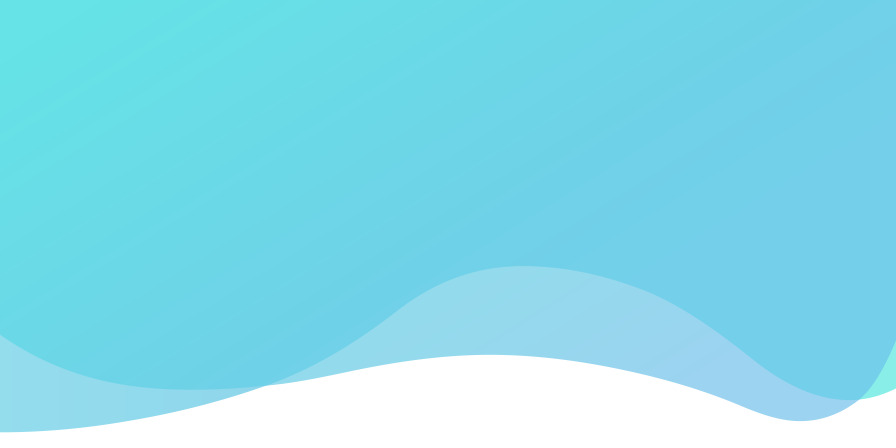
A Shadertoy shader for this background:

```glsl
// Turquoise-to-blue diagonal gradient ending in two overlapping translucent waves on white.

// Wave knots: x (0 to 2), height (0 to 1), slope
const int KNOTS = 10;
const vec3 LOW_WAVE[KNOTS] = vec3[KNOTS](
    vec3(0.0, 0.253, -0.7), vec3(0.430, 0.130, 0.0), vec3(0.612, 0.141, 0.11),
    vec3(0.781, 0.171, 0.21), vec3(1.094, 0.208, 0.0), vec3(1.406, 0.171, -0.22),
    vec3(1.654, 0.094, -0.42), vec3(1.786, 0.060, 0.0), vec3(1.914, 0.105, 0.75),
    vec3(2.0, 0.240, 2.4));
const vec3 HIGH_WAVE[KNOTS] = vec3[KNOTS](
    vec3(0.0, 0.035, 0.0), vec3(0.260, 0.056, 0.16), vec3(0.430, 0.090, 0.25),
    vec3(0.599, 0.141, 0.36), vec3(0.885, 0.305, 0.78), vec3(1.167, 0.406, 0.0),
    vec3(1.432, 0.354, -0.38), vec3(1.680, 0.198, -0.8), vec3(1.896, 0.107, 0.0),
    vec3(2.0, 0.133, 0.5));

const vec2 GRADIENT_DIR = vec2(0.53, 0.85);   // right and down
const vec3 PAPER = vec3(1.0);
const vec3 TURQUOISE = vec3(0.395, 0.890, 0.902);
const vec3 SKY = vec3(0.435, 0.820, 0.908);
const vec3 BLUE = vec3(0.455, 0.812, 0.918);
const vec3 PALE_CYAN = vec3(0.576, 0.859, 0.925);
const vec3 PALE_BLUE = vec3(0.606, 0.828, 0.941);
const vec3 PALE_SKY = vec3(0.580, 0.866, 0.929);
const vec3 DEEP_SKY = vec3(0.560, 0.838, 0.922);
const vec3 MINT = vec3(0.541, 0.933, 0.910);

// Smooth curve through the knots by cubic Hermite pieces
float waveHeight(vec3 knots[KNOTS], float x) {
    vec3 a = knots[0], b = knots[1];
    for (int i = 1; i < KNOTS - 1; i++) {
        if (x >= knots[i].x) {
            a = knots[i];
            b = knots[i + 1];
        }
    }
    float width = b.x - a.x;
    float t = (x - a.x) / width;
    float s = 1.0 - t;
    return a.y * s * s * (1.0 + 2.0 * t) + b.y * t * t * (3.0 - 2.0 * t)
         + width * t * s * (a.z * s - b.z * t);
}

// Antialiased coverage of the area above a wave
float coverAbove(vec3 knots[KNOTS], vec2 p) {
    float d = p.y - waveHeight(knots, p.x);
    float pixel = length(vec2(dFdx(d), dFdy(d)));
    return clamp(d / max(pixel, 1e-5) + 0.5, 0.0, 1.0);
}

void mainImage(out vec4 fragColor, in vec2 fragCoord) {
    vec2 p = fragCoord / iResolution.xy * vec2(2.0, 1.0);
    float along = dot(vec2(p.x, 1.0 - p.y), GRADIENT_DIR);

    // Colour where both layers overlap
    vec3 both = mix(TURQUOISE, SKY, clamp((along - 0.1) / 0.9, 0.0, 1.0));
    both = mix(both, BLUE, clamp((along - 1.0) / 0.35, 0.0, 1.0));

    // Colours where only one layer reaches
    vec3 lowOnly = mix(PALE_CYAN, PALE_BLUE, clamp((along - 1.08) / 0.45, 0.0, 1.0));
    vec3 highOnly = mix(PALE_SKY, DEEP_SKY, clamp(p.x / 0.6, 0.0, 1.0));
    highOnly = mix(highOnly, MINT, smoothstep(1.0, 1.8, p.x));

    // Stack the layers over the paper
    float low = coverAbove(LOW_WAVE, p);
    float high = coverAbove(HIGH_WAVE, p);
    vec3 color = mix(mix(PAPER, highOnly, high), mix(lowOnly, both, high), low);
    fragColor = vec4(color, 1.0);
}
```
